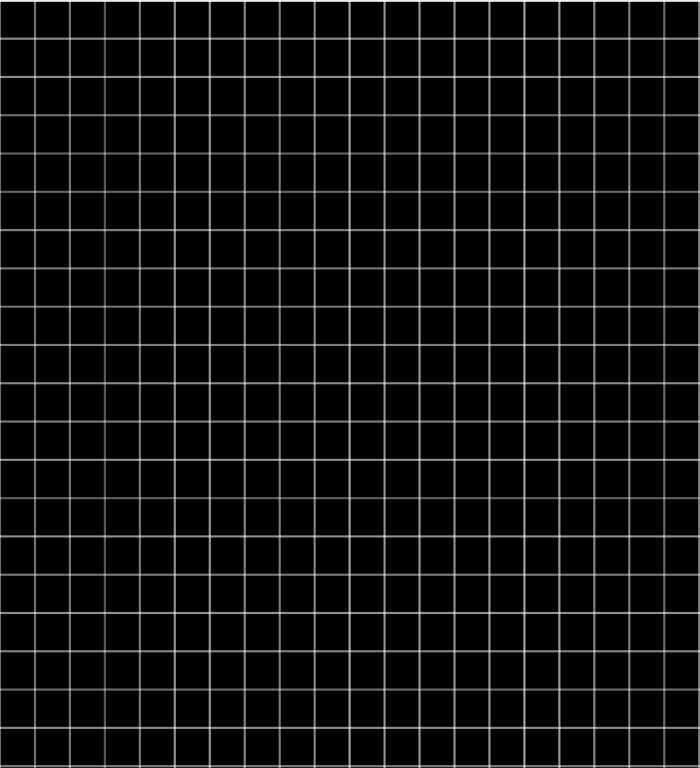
Reproduce this pattern procedurally as a Shadertoy shader.

```glsl
// A fine grey grid of 20 by 20 cells on black, under a pale border along the top.
// Each pixel finds its nearest line per axis and takes the box-filtered coverage
// of that thin line; a hash per line varies its strength, then the axes are joined.

const vec2  CELLS       = vec2(20.0);            // repeats across and down
const vec2  FIRST_LINE  = vec2(0.0000, 0.0024);  // left and bottom lines, share of canvas
const vec2  LAST_LINE   = vec2(0.9989, 0.9995);  // right and top lines, share of canvas
const float LINE_WIDTH  = 0.00132;               // share of canvas height
const float SOFTNESS    = 0.00278;               // filter width, share of canvas height
const float UNEVENNESS  = 0.26;                  // spread of strength between lines
const float ACCENT_GAIN = 1.35;                  // the crisper upright lines
const vec2  ACCENT_COLUMNS = vec2(10.0, 15.0);
const float BORDER_HEIGHT = 0.0024;              // top border, share of canvas height
const float BORDER_LEVEL  = 0.92;
const vec3  GROUND_COLOR = vec3(0.0);
const vec3  LINE_COLOR   = vec3(1.0);

// Pseudo-random value from 0 to 1 for each component.
vec2 hash(vec2 v) {
    return fract(sin(v * 12.9898 + vec2(3.1, 7.7)) * 43758.55);
}

// Share of a filter window, centred at distance d, that a line fills.
vec2 lineCoverage(vec2 d, float window) {
    vec2 upper = min(d + 0.5 * window, vec2(0.5 * LINE_WIDTH));
    vec2 lower = max(d - 0.5 * window, vec2(-0.5 * LINE_WIDTH));
    return max(upper - lower, 0.0) / window;
}

// Strength of the lines with these column and row numbers.
vec2 lineGain(vec2 index) {
    vec2 gain = 1.0 + UNEVENNESS * (2.0 * hash(index) - 1.0);
    bool accented = any(lessThan(abs(index.x - ACCENT_COLUMNS), vec2(0.5)));
    return vec2(accented ? ACCENT_GAIN : gain.x, gain.y);
}

void mainImage(out vec4 fragColor, in vec2 fragCoord) {
    // Canvas in units of its height
    float pixel = 1.0 / iResolution.y;
    vec2 canvas = vec2(iResolution.x * pixel, 1.0);
    vec2 p = fragCoord * pixel;

    // Nearest line on each axis
    vec2 origin = FIRST_LINE * canvas;
    vec2 pitch = (LAST_LINE - FIRST_LINE) * canvas / CELLS;
    vec2 index = clamp(floor((p - origin) / pitch + 0.5), vec2(0.0), CELLS);
    vec2 offset = p - origin - index * pitch;

    // Smoothed lines of uneven strength
    float window = max(SOFTNESS, pixel);
    vec2 cover = min(lineCoverage(offset, window) * lineGain(index), 1.0);

    // Border along the top edge
    float border = clamp((p.y - 1.0 + BORDER_HEIGHT) / pixel + 0.5, 0.0, 1.0);
    cover.y = max(cover.y, BORDER_LEVEL * border);

    // Union of both sets of lines
    float grid = 1.0 - (1.0 - cover.x) * (1.0 - cover.y);
    fragColor = vec4(mix(GROUND_COLOR, LINE_COLOR, grid), 1.0);
}
```
